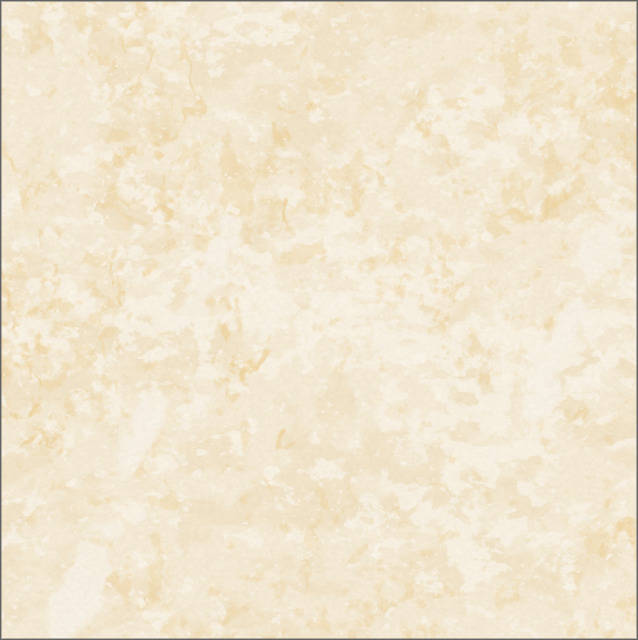
Reproduce this texture procedurally as a Shadertoy shader.

```glsl
// Cream marble tile with a thin grey frame. Warped fractal noise lays sandy
// and pale mottling; thin broken contours of noise make the ochre veins, and
// loops scatter pale chips and two slanted chains of ragged white patches.

float hash(vec2 p) {
    vec3 q = fract(p.xyx * vec3(0.1031, 0.1030, 0.0973));
    q += dot(q, q.yzx + 33.33);
    return fract((q.x + q.y) * q.z);
}

float noise(vec2 p) {
    vec2 cell = floor(p), f = fract(p);
    f = f * f * (3.0 - 2.0 * f);
    return mix(mix(hash(cell), hash(cell + vec2(1, 0)), f.x),
               mix(hash(cell + vec2(0, 1)), hash(cell + vec2(1, 1)), f.x), f.y);
}

float fbm(vec2 p) {
    float sum = 0.0, amp = 0.5;
    for (int i = 0; i < 5; i++) {
        sum += amp * noise(p);
        p = mat2(1.6, 1.2, -1.2, 1.6) * p + 17.3;
        amp *= 0.55;
    }
    return sum / 1.055;
}

// Rounded chips of random size, one candidate per grid cell
float chips(vec2 p, float scale, float density) {
    p *= scale;
    p += 0.5 * vec2(noise(p * 2.3), noise(p * 2.3 + 40.0));
    float cover = 0.0;
    for (int y = -1; y <= 1; y++)
    for (int x = -1; x <= 1; x++) {
        vec2 cell = floor(p) + vec2(x, y);
        vec2 centre = cell + vec2(hash(cell + 5.1), hash(cell + 71.7));
        float radius = mix(0.10, 0.34, pow(hash(cell + 23.0), 2.0));
        float present = step(hash(cell + 131.0), density);
        float d = length((p - centre) * vec2(1.0, 1.25)) - radius;
        cover = max(cover, present * (1.0 - smoothstep(-0.08, 0.08, d)));
    }
    return cover;
}

// Slanted ragged patches strung along a line from a to b
float patches(vec2 p, vec2 a, vec2 b, float seed) {
    vec2 along = normalize(vec2(0.42, 0.9));
    float ragged = fbm(p * 22.0 + seed) - 0.5, cover = 0.0;
    for (int i = 0; i < 3; i++) {
        float k = float(i);
        vec2 d = p - mix(a, b, k / 2.0);
        d = vec2(dot(d, vec2(along.y, -along.x)), dot(d, along));
        float size = mix(0.75, 1.1, hash(vec2(k, seed)));
        float r = length(d / (size * vec2(0.03, 0.075))) + 2.2 * ragged;
        cover = max(cover, 1.0 - smoothstep(0.7, 1.1, r));
    }
    return cover;
}

// Thin broken contour lines, present only in some regions
float veins(vec2 p, float seed) {
    float field = fbm(p * vec2(8.0, 5.0) + seed);
    float line = 1.0 - smoothstep(0.008, 0.045, abs(field - 0.5));
    float region = smoothstep(0.50, 0.66, fbm(p * 5.0 + seed * 2.0));
    float broken = smoothstep(0.42, 0.62, fbm(p * 55.0 + seed));
    return line * region * broken;
}

void mainImage(out vec4 fragColor, in vec2 fragCoord) {
    vec2 uv = fragCoord / iResolution.xy;
    vec2 p = fragCoord / iResolution.y;
    vec2 warped = p + 0.04 * (vec2(fbm(p * 9.0), fbm(p * 9.0 + 50.0)) - 0.5);

    vec3 cream = vec3(0.952, 0.912, 0.828);
    vec3 sand = vec3(0.938, 0.885, 0.778);
    vec3 pale = vec3(0.967, 0.942, 0.890);
    vec3 ochre = vec3(0.925, 0.805, 0.570);

    // Broad clouds and small sandy mottling
    float cloud = fbm(warped * 4.0 + 9.0) - 0.5;
    float sandy = fbm(warped * vec2(17.0, 25.0) + 31.0) + 0.5 * cloud;
    vec3 col = mix(cream, sand, smoothstep(0.46, 0.68, sandy));

    // Pale crumbs gathered in loose drifts, denser at mid height
    float drift = fbm(warped * vec2(4.0, 6.0) + 77.0) - 0.5;
    float middle = 0.06 * (1.0 - smoothstep(0.1, 0.45, abs(uv.y - 0.48)));
    float crumbs = fbm(warped * vec2(38.0, 50.0) + 3.0) + 0.7 * drift + middle;
    col = mix(col, pale, 0.85 * smoothstep(0.56, 0.70, crumbs));

    // Ochre stains and veins
    float stain = fbm(warped * 42.0 + 120.0) + 0.6 * (fbm(p * 6.0 + 60.0) - 0.5);
    col = mix(col, ochre, 0.35 * smoothstep(0.62, 0.78, stain));
    float vein = max(veins(warped, 14.0), 0.7 * veins(warped, 43.0));
    col = mix(col, ochre, vein * (0.45 + 5.0 * middle));

    // White chips and patches
    float chip = max(chips(p, 34.0, 0.13), 0.8 * chips(p + 3.0, 85.0, 0.16));
    col = mix(col, vec3(0.972, 0.950, 0.908), 0.75 * chip);
    float patchy = max(patches(p, vec2(0.13, 0.08), vec2(0.33, 0.58), 4.0),
                       patches(p, vec2(0.84, 0.38), vec2(0.95, 0.62), 8.0));
    col = mix(col, vec3(0.962, 0.939, 0.894), 0.85 * patchy);

    // Fine grain
    float grain = noise(p * 300.0) + noise(p * vec2(150.0, 210.0) + 90.0) - 1.0;
    col += grain * vec3(0.012, 0.015, 0.022);

    // Grey frame
    vec2 edge = min(uv, 1.0 - uv);
    float frame = 1.0 - smoothstep(0.0013, 0.0033, min(edge.x, edge.y));
    fragColor = vec4(mix(col, vec3(0.39), frame), 1.0);
}
```
